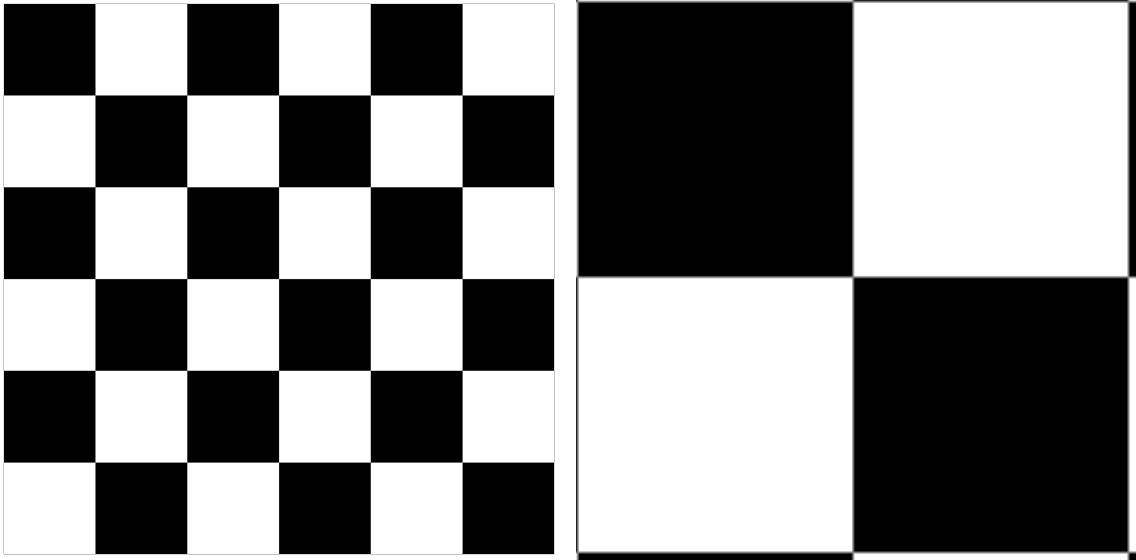
Left, the full canvas; right, a detail of the centre.
Reproduce this pattern procedurally as a three.js fragment shader.

```glsl
// Black and white checkerboard of six by six squares with a thin white margin.
varying vec2 vUv;

// Signed distance to the nearest grid line, positive in even cells, negative in odd ones.
vec2 alternatingCells(vec2 p) {
  return 2.0 * abs(fract(0.5 * p - 0.25) - 0.5) - 0.5;
}

// Coverage of the square board, whose half side is three cells.
float boardMask(vec2 p, float softness) {
  vec2 inset = 3.0 - abs(p - 3.0);
  vec2 cover = clamp(0.5 + 0.5 * inset / softness, 0.0, 1.0);
  return cover.x * cover.y;
}

void main() {
  // Cell units, counted from the upper left corner of the board
  vec2 cell = (vec2(vUv.x, 1.0 - vUv.y) - 0.0066) / 0.1639;
  float softness = 0.0065;

  // The product of both axis signs gives the checker
  vec2 side = clamp(alternatingCells(cell) / softness, -1.0, 1.0);
  float checker = 0.5 + 0.5 * side.x * side.y;

  float ink = checker * boardMask(cell, softness);
  gl_FragColor = vec4(vec3(1.0 - ink), 1.0);
}
```
